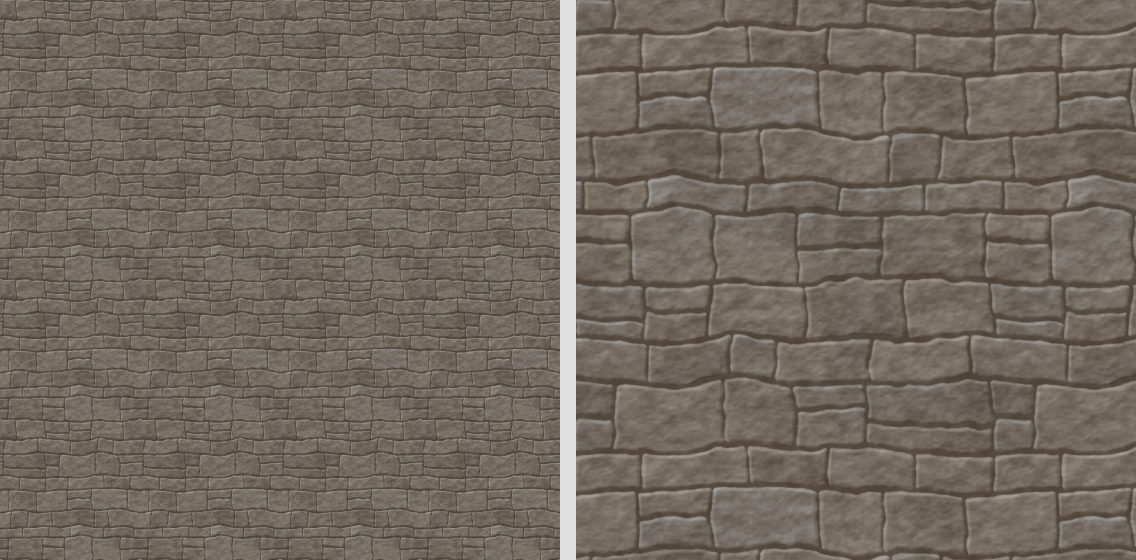
Left, the full canvas; right, a detail of the centre.
This texture is drawn by a WebGL 1 fragment shader. Its source:

```glsl
precision highp float;

uniform vec2 u_resolution;

const float REPEATS = 4.0;
const float STONES_PER_COURSE = 5.0;
const vec4 LOWER_COURSES = vec4(0.167, 0.073, 0.112, 0.147);
const vec4 UPPER_COURSES = vec4(0.094, 0.164, 0.105, 0.138);
const vec2 HALF_JOINT = vec2(0.0018, 0.0042);
const vec3 DARK_EARTH = vec3(0.30, 0.257, 0.215);
const vec3 PALE_STONE = vec3(0.57, 0.552, 0.533);
const vec3 WARM_TINT = vec3(1.01, 0.985, 0.955);

float hash(vec2 p) {
  vec3 q = fract(p.xyx * 0.1031);
  q += dot(q, q.yzx + 33.33);
  return fract((q.x + q.y) * q.z);
}

// Value noise that wraps over the unit square
float noise(vec2 p, vec2 cells, float seed) {
  vec2 q = p * cells;
  vec2 i = floor(q);
  vec2 f = fract(q);
  f = f * f * (3.0 - 2.0 * f);
  vec2 a = mod(i, cells) + seed;
  vec2 b = mod(i + 1.0, cells) + seed;
  return mix(mix(hash(a), hash(vec2(b.x, a.y)), f.x),
             mix(hash(vec2(a.x, b.y)), hash(b), f.x), f.y);
}

float fbm(vec2 p, vec2 cells, float seed) {
  float sum = 0.0;
  float weight = 0.5;
  for (int i = 0; i < 3; i++) {
    sum += weight * noise(p, cells, seed + float(i) * 17.0);
    cells *= 2.0;
    weight *= 0.6;
  }
  return sum / 0.98;
}

// Course holds base, height and index
void findCourse(float y, vec4 heights, float first, inout float base, inout vec3 course) {
  for (int i = 0; i < 4; i++) {
    if (y >= base) course = vec3(base, heights[i], first + float(i));
    base += heights[i];
  }
}

float jointPosition(float i, float row) {
  return i + 0.68 * hash(vec2(mod(i, STONES_PER_COURSE) + 3.0, row * 7.0 + 11.0));
}

vec2 roughen(vec2 p) {
  vec2 broad = vec2(noise(p, vec2(9.0), 5.0), noise(p, vec2(7.0, 5.0), 41.0)) - 0.5;
  vec2 fine = vec2(noise(p, vec2(30.0), 73.0), noise(p, vec2(30.0), 97.0)) - 0.5;
  return p + broad * vec2(0.018, 0.034) + fine * 0.009;
}

// Depth inside the stone, and its random value
vec2 stoneAt(vec2 p) {
  p = fract(roughen(p));
  float base = 0.0;
  vec3 course = vec3(0.0);
  findCourse(p.y, LOWER_COURSES, 0.0, base, course);
  findCourse(p.y, UPPER_COURSES, 4.0, base, course);

  float x = p.x * STONES_PER_COURSE + 5.0 * hash(vec2(course.z, 29.0));
  float column = floor(x);
  if (x < jointPosition(column, course.z)) column -= 1.0;
  float left = jointPosition(column, course.z);
  float right = jointPosition(column + 1.0, course.z);
  vec2 id = vec2(mod(column, STONES_PER_COURSE), course.z);

  // Some tall stones become two flat ones
  float y = p.y - course.x;
  float low = 0.0;
  float high = course.y;
  if (course.y > 0.125 && hash(id + 53.0) < 0.62) {
    float cut = course.y * mix(0.36, 0.64, hash(id + 67.0));
    if (y < cut) {
      high = cut;
    } else {
      low = cut;
      id += 20.0;
    }
  }

  vec2 center = vec2((left + right) * 0.5, (low + high) * 0.5);
  vec2 halfSize = vec2((right - left) * 0.5 / STONES_PER_COURSE, (high - low) * 0.5);
  vec2 local = vec2((x - center.x) / STONES_PER_COURSE, y - center.y);
  float radius = 0.009;
  vec2 q = abs(local) - halfSize + HALF_JOINT + radius;
  float edge = length(max(q, 0.0)) + min(max(q.x, q.y), 0.0) - radius;
  return vec2(-edge, hash(id + 83.0));
}

float relief(vec2 p, float depth) {
  return smoothstep(-0.003, 0.009, depth) + 1.3 * fbm(p, vec2(26.0, 36.0), 13.0);
}

vec3 wall(vec2 p) {
  vec2 stone = stoneAt(p);
  vec2 towardLight = p + vec2(-0.003, 0.004);
  float light = relief(p, stone.x) - relief(towardLight, stoneAt(towardLight).x);

  float stain = fbm(p, vec2(5.0, 6.0), 31.0) - 0.5;
  float grain = fbm(p, vec2(32.0, 46.0), 59.0) - 0.5;
  float tone = 0.54 + 0.18 * (stone.y - 0.5) + 0.25 * stain + 0.6 * grain + 0.72 * light;
  float mortarTone = 0.1 + 0.3 * grain;
  // Chipped edges make the joints uneven
  float mask = smoothstep(-0.001, 0.003, stone.x + 0.006 * grain);
  tone = mix(mortarTone, tone, mask);

  vec3 color = mix(DARK_EARTH, PALE_STONE, clamp(tone, -0.1, 1.25));
  float warmth = smoothstep(0.35, 0.75, fract(stone.y * 7.3) + stain);
  return color * mix(vec3(1.0), WARM_TINT, warmth);
}

void main() {
  // Four samples smooth the edges
  vec3 color = vec3(0.0);
  for (int i = 0; i < 4; i++) {
    vec2 offset = vec2(mod(float(i), 2.0), floor(float(i) * 0.5)) * 0.5 - 0.25;
    color += wall((gl_FragCoord.xy + offset) / u_resolution * REPEATS);
  }
  gl_FragColor = vec4(color * 0.25, 1.0);
}
```
